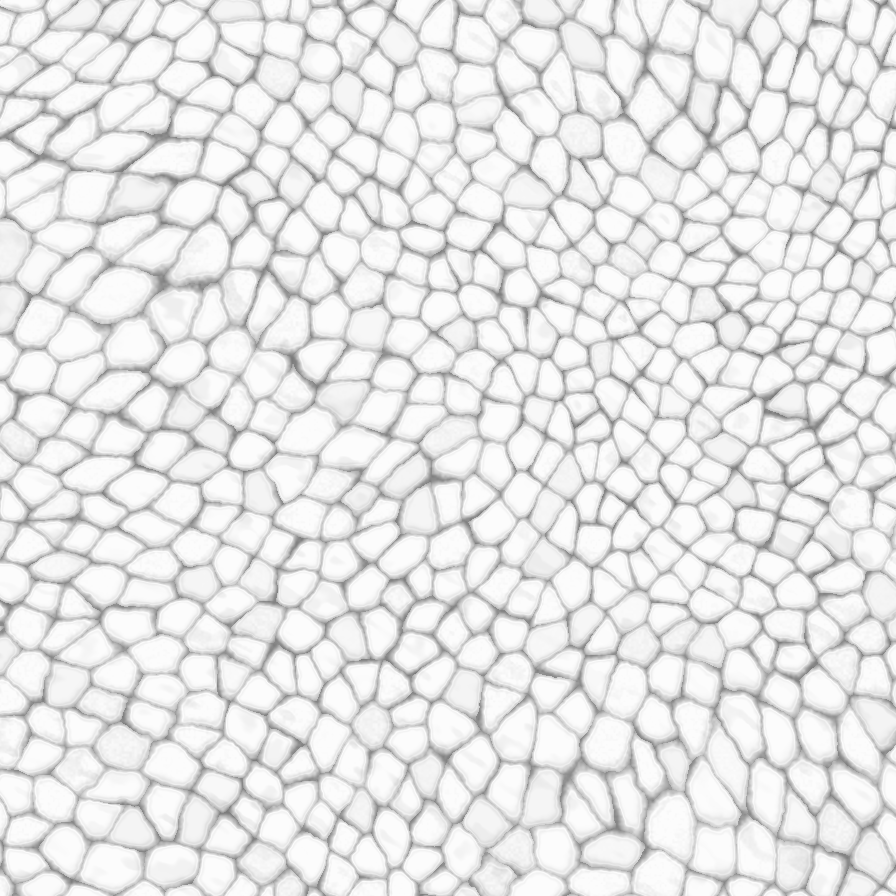
Write a WebGL 2 fragment shader that draws this texture map.

```glsl
#version 300 es
precision highp float;
// Pale cobblestone paving: small, chipped, roughly four-sided stones.
// Voronoi cells of a turned, bent and jittered grid are inset unevenly, so
// wedge-shaped joints open, darker and sandier where they are wide.

#define STONES 25.0        // stones across the canvas
#define TURN 0.55          // angle of the stone grid, in radians
#define BEND 2.6           // how far the rows wander, in stones
#define JITTER 0.68        // scatter of the stone centres
#define GAP 0.027          // mean inset of a stone side
#define WEDGE 0.17         // extra inset growing along a side
#define ROUNDING 15.0      // higher means sharper corners
#define SOFTNESS 0.035     // blur of the stone outline

uniform vec2 u_resolution;
out vec4 fragColor;

vec4 hash4(vec2 p) {
    vec4 q = fract(p.xyxy * vec4(0.1031, 0.1030, 0.0973, 0.1099));
    q += dot(q, q.wzxy + 33.33);
    return fract((q.xxyz + q.yzzw) * q.zywx);
}

// Two independent channels of smooth value noise.
vec2 noise2(vec2 p) {
    vec2 cell = floor(p), f = fract(p);
    f = f * f * (3.0 - 2.0 * f);
    vec2 low = mix(hash4(cell).xy, hash4(cell + vec2(1, 0)).xy, f.x);
    vec2 high = mix(hash4(cell + vec2(0, 1)).xy, hash4(cell + 1.0).xy, f.x);
    return mix(low, high, f.y);
}

vec2 stoneCentre(vec2 cell) {
    return cell + 0.5 + JITTER * (hash4(cell + 61.0).zw - 0.5);
}

// Signed distance inside the stone at p (negative in joints).
// id names the stone, facing points towards its nearest side.
float stoneDistance(vec2 p, float gap, out vec2 id, out vec2 facing) {
    vec2 base = floor(p);
    float nearest = 1e3;
    for (int y = -1; y <= 1; y++)
    for (int x = -1; x <= 1; x++) {
        vec2 cell = base + vec2(x, y);
        vec2 offset = stoneCentre(cell) - p;
        float squared = dot(offset, offset);
        if (squared < nearest) {
            nearest = squared;
            id = cell;
        }
    }

    // Smooth minimum of the distances to all inset sides.
    vec2 centre = stoneCentre(id);
    vec2 local = p - centre;
    float total = 0.0;
    facing = vec2(0.0);
    for (int y = -2; y <= 2; y++)
    for (int x = -2; x <= 2; x++) {
        if (x == 0 && y == 0) continue;
        vec2 cell = id + vec2(x, y);
        vec2 span = stoneCentre(cell) - centre;
        vec2 normal = normalize(span);
        vec2 h = hash4(id * 3.0 + cell * 7.0 + 113.0).xy;
        float along = dot(local, vec2(-normal.y, normal.x));
        along *= h.y < 0.5 ? -1.0 : 1.0;
        float inset = gap + WEDGE * h.x * h.x * clamp(0.45 + along, 0.0, 1.0);
        float side = 0.5 * length(span) - dot(local, normal) - inset;
        float weight = exp(-ROUNDING * side);
        total += weight;
        facing += weight * normal;
    }
    facing /= total;
    return -log(total) / ROUNDING;
}

void main() {
    float extent = min(u_resolution.x, u_resolution.y);
    vec2 p = gl_FragCoord.xy / extent * STONES + 40.0;

    // Bend and turn the grid, then roughen the outlines.
    vec2 grain = noise2(p * 8.0) - 0.5;
    vec2 lumps = noise2(p * 2.6 + 19.0) - 0.5;
    vec2 bent = p + BEND * (noise2(p * 0.15) - 0.5)
              + 0.12 * lumps + 0.04 * grain;
    mat2 turn = mat2(cos(TURN), sin(TURN), -sin(TURN), cos(TURN));
    vec2 q = turn * bent;

    vec2 wear = noise2(p * 0.6 + 53.0);
    float gap = GAP * (0.4 + 1.2 * wear.x);
    vec2 id, facing;
    float d = stoneDistance(q, gap, id, facing);

    // Joint: light when narrow, dark when wide, with sandy specks.
    float sand = noise2(p * 14.0 + 3.0).x - 0.5;
    float joint = mix(0.81, 0.54, smoothstep(0.0, 0.14, -d));
    joint += 0.08 * sand + 0.08 * (0.5 - wear.y);

    // Stone: white top, grey shoulder, shaded lower side, faint dents.
    vec4 character = hash4(id + 211.0);
    float shade = max(0.0, dot(facing, turn * vec2(0.3, -0.95)));
    float stone = mix(0.90, 0.99, smoothstep(0.0, 0.13, d));
    stone -= 0.06 * shade * (1.0 - smoothstep(0.0, 0.22, d));
    stone -= 0.035 * smoothstep(0.7, 1.0, character.x);
    float dent = noise2(q * vec2(2.0, 4.0) + 90.0 * character.yz).x;
    stone -= 0.06 * character.w * smoothstep(0.62, 0.9, dent);
    stone += 0.04 * sand * smoothstep(0.4, 0.9, character.y);

    // Thin bright rim along the worn edge.
    float rim = (d - 0.03) / 0.024;
    stone += 0.07 * exp(-rim * rim);

    float blur = max(SOFTNESS, 0.8 * STONES / extent);
    float tone = mix(joint, stone, smoothstep(-blur, blur, d));
    fragColor = vec4(vec3(clamp(tone, 0.0, 0.99)), 1.0);
}
```
